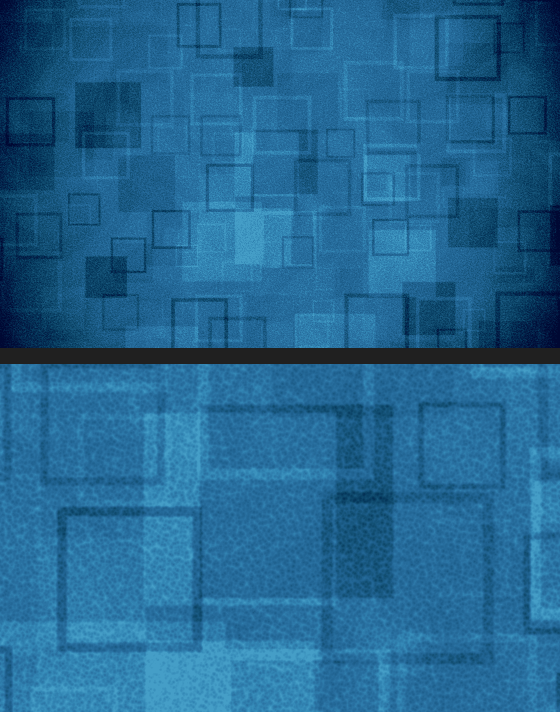
Top: the whole. Bottom: its middle third, enlarged.
Give the GLSL for this background, as a WebGL 2 fragment shader.

```glsl
#version 300 es
precision highp float;

uniform vec2 u_resolution;
out vec4 fragColor;

const float FILLED = 2.0;
const float FRAME = 0.13;

vec3 hash3(vec2 cell, float seed) {
    vec3 q = fract(vec3(cell.xyx + seed * 7.31) * vec3(0.1031, 0.1030, 0.0973));
    q += dot(q, q.yxz + 33.33);
    return fract((q.xxy + q.yzz) * q.zyx);
}

// Distance to the nearest scattered point
float cellular(vec2 p, float seed) {
    vec2 base = floor(p);
    float nearest = 2.0;
    for (int y = -1; y <= 1; y++)
    for (int x = -1; x <= 1; x++) {
        vec2 cell = base + vec2(x, y);
        nearest = min(nearest, distance(p, cell + hash3(cell, seed).xy));
    }
    return nearest;
}

// Layered, warped sines for soft stains
float clouds(vec2 p) {
    float sum = 0.0;
    float amplitude = 0.5;
    for (int i = 0; i < 6; i++) {
        p += 0.6 * sin(p.yx * 1.3 + float(i) * 2.1);
        sum += amplitude * sin(p.x) * sin(p.y + 1.7);
        p = mat2(1.5, 1.1, -1.1, 1.5) * p;
        amplitude *= 0.75;
    }
    return sum;
}

float cover(float dist, float soft) {
    return 1.0 - smoothstep(-soft, soft, dist);
}

float squareMask(vec2 p, float halfSide, float border, float soft) {
    vec2 a = abs(p);
    float dist = max(a.x, a.y) - halfSide;
    return cover(dist, soft) - cover(dist + border * halfSide, soft);
}

// Sum of randomly sized squares, one at most per grid cell
float squares(vec2 p, float pitch, float seed, float density,
              vec2 halfRange, float border, float soft) {
    vec2 grid = p / pitch + fract(seed * vec2(0.37, 0.71));
    vec2 base = floor(grid);
    float sum = 0.0;
    for (int y = -1; y <= 1; y++)
    for (int x = -1; x <= 1; x++) {
        vec2 cell = base + vec2(x, y);
        vec3 place = hash3(cell, seed);
        vec3 look = hash3(cell, seed + 19.0);
        float halfSide = mix(halfRange.x, halfRange.y, look.x);
        vec2 offset = (grid - cell - mix(vec2(0.1), vec2(0.9), place.xy)) * pitch;
        float shown = step(place.z, density) * mix(0.55, 1.15, look.y);
        sum += shown * squareMask(offset, halfSide, border, soft);
    }
    return sum;
}

// Navy to cyan ramp, tone runs from 0 to 7
vec3 blueRamp(float tone) {
    vec3 stops[8] = vec3[8](
        vec3(0.00, 0.03, 0.20), vec3(0.01, 0.11, 0.27),
        vec3(0.02, 0.22, 0.36), vec3(0.07, 0.31, 0.45),
        vec3(0.12, 0.38, 0.56), vec3(0.16, 0.44, 0.63),
        vec3(0.20, 0.53, 0.71), vec3(0.27, 0.62, 0.78));
    float t = clamp(tone, 0.0, 6.999);
    int i = int(t);
    return mix(stops[i], stops[i + 1], fract(t));
}

float vignette(vec2 centered) {
    vec2 s = centered * centered;
    return 3.3 * s.x * s.x + 0.5 * s.y * s.y + 1.7 * s.x * s.y;
}

void main() {
    vec2 p = gl_FragCoord.xy / u_resolution.y;
    vec2 centered = 2.0 * gl_FragCoord.xy / u_resolution - 1.0;
    float soft = max(0.0018, 0.8 / u_resolution.y);

    float tone = 5.05 - vignette(centered);

    // Filled squares
    float shapes = -1.4 * squares(p, 0.27, 3.0, 0.55, vec2(0.045, 0.10), FILLED, soft);
    shapes += 1.0 * squares(p, 0.34, 8.0, 0.42, vec2(0.05, 0.12), FILLED, soft);
    shapes += 0.45 * squares(p, 0.17, 14.0, 0.45, vec2(0.02, 0.08), FILLED, soft);
    shapes -= 0.50 * squares(p, 0.20, 21.0, 0.45, vec2(0.03, 0.10), FILLED, soft);

    // Outlined squares
    shapes -= 1.6 * squares(p, 0.20, 27.0, 0.75, vec2(0.035, 0.105), FRAME, soft);
    shapes += 0.95 * squares(p, 0.19, 35.0, 0.70, vec2(0.030, 0.090), FRAME, soft);
    shapes += 0.45 * squares(p, 0.13, 42.0, 0.40, vec2(0.020, 0.050), FRAME, soft);

    tone += clamp(shapes, -2.6, 2.0) * mix(0.4, 1.0, clamp(tone / 4.5, 0.0, 1.0));

    // Stains and slanted fabric grain
    vec2 weave = mat2(0.88, 0.47, -0.47, 0.88) * p;
    tone += 0.5 * clouds(p * 9.0);
    tone += 1.3 * (cellular(weave * vec2(150.0, 215.0), 5.0) - 0.48);
    tone += 1.25 * (cellular(weave * vec2(290.0, 250.0), 11.0) - 0.48);

    fragColor = vec4(blueRamp(tone), 1.0);
}
```
